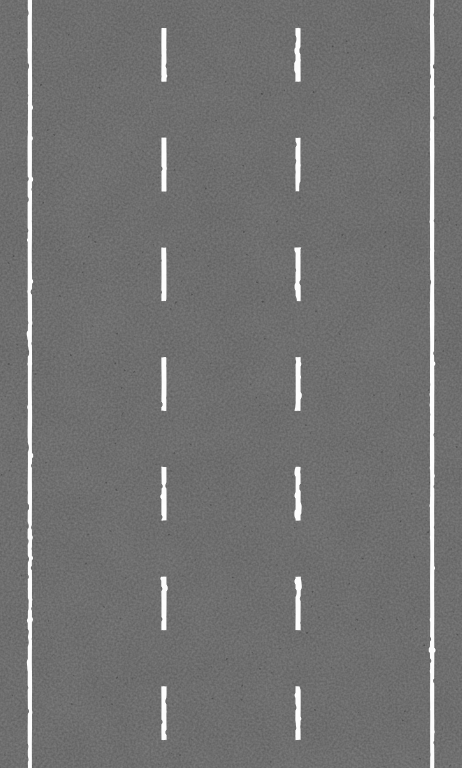
This texture is drawn by a WebGL 2 fragment shader. Its source:

```glsl
#version 300 es
precision highp float;

uniform vec2 u_resolution;
out vec4 fragColor;

// Random unit gradient for a lattice point
vec2 gradient(vec2 cell) {
    uvec2 q = uvec2(ivec2(cell)) * uvec2(1597334673u, 3812015801u);
    uint h = (q.x ^ q.y) * 1597334673u;
    h = (h ^ (h >> 15)) * 2246822519u;
    float angle = float((h >> 8) & 65535u) / 65536.0 * 6.28319;
    return vec2(cos(angle), sin(angle));
}

float gradientNoise(vec2 p) {
    vec2 i = floor(p), f = p - i;
    vec2 u = f * f * f * (f * (f * 6.0 - 15.0) + 10.0);
    vec2 e = vec2(1.0, 0.0);
    float low = mix(dot(gradient(i), f), dot(gradient(i + e), f - e), u.x);
    float high = mix(dot(gradient(i + e.yx), f - e.yx), dot(gradient(i + 1.0), f - 1.0), u.x);
    return mix(low, high, u.y);
}

// Fine grain, faint broad mottling and rare dark pits
vec3 asphalt(vec2 p) {
    vec2 q = mat2(0.8, 0.6, -0.6, 0.8) * p;
    float grain = 0.055 * gradientNoise(q * 310.0) + 0.045 * gradientNoise(p * 437.0 + 19.3);
    float mottling = 0.012 * gradientNoise(q * 24.0) + 0.008 * gradientNoise(p * 7.0 + 4.7);
    float pits = 0.12 * smoothstep(0.42, 0.7, gradientNoise(q * 190.0 + 71.5));
    return vec3(0.432 + grain + mottling - pits);
}

// Small bumps and nicks along one side of a painted line
float edgeWear(float y, float seed) {
    float drift = 0.0005 * gradientNoise(vec2(y * 23.0, seed));
    float chip = gradientNoise(vec2(y * 75.0, seed + 40.0));
    return drift + 0.0016 * sign(chip) * smoothstep(0.25, 0.5, abs(chip));
}

// Coverage of the four lines: solid outside, dashed between the lanes
float roadPaint(vec2 p, float pixel) {
    float laneWidth = 0.1746;
    float lane = floor(p.x / laneWidth);
    float x = p.x - (lane + 0.5) * laneWidth;
    bool solid = lane < -1.5 || lane > 0.5;

    float seed = lane * 9.37 + (x < 0.0 ? 0.41 : 4.63);
    float halfWidth = (solid ? 0.0027 : 0.0033) + edgeWear(p.y, seed);
    float across = clamp(0.5 + (halfWidth - abs(x)) / pixel, 0.0, 1.0);

    // Seven dashes down the canvas, each centred in its repeat
    float y = (fract(p.y * 7.0) - 0.5) / 7.0;
    float halfLength = 0.0349 + 0.0005 * gradientNoise(vec2(p.x * 300.0, floor(p.y * 7.0) + 0.5));
    float along = solid ? 1.0 : clamp(0.5 + (halfLength - abs(y)) / pixel, 0.0, 1.0);
    return across * along * step(abs(lane + 0.5), 1.6);
}

void main() {
    // Height is one unit, x is measured from the middle of the road
    vec2 p = (gl_FragCoord.xy - vec2(0.5 * u_resolution.x, 0.0)) / u_resolution.y;
    vec3 paint = vec3(0.99 + 0.01 * gradientNoise(p * 160.0));
    vec3 color = mix(asphalt(p), paint, roadPaint(p, 1.0 / u_resolution.y));
    fragColor = vec4(color, 1.0);
}
```
